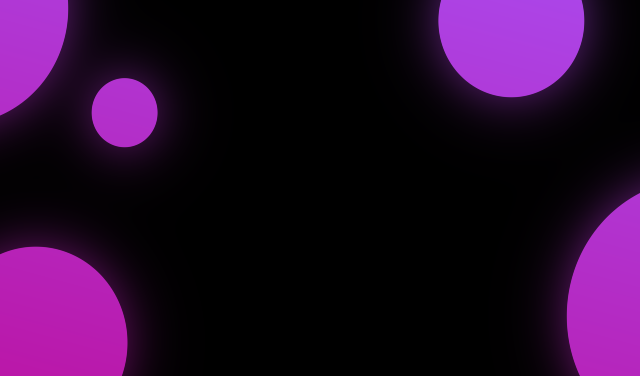
A WebGL 2 fragment shader for this background:

```glsl
#version 300 es
precision highp float;
// Five glowing orbs near the corners of a black canvas.
// Each orb is a disc distance with a soft Gaussian-like halo; one diagonal
// magenta-to-violet gradient spans the canvas and tints discs and halos.
uniform vec2 u_resolution;
out vec4 fragColor;

#define CANVAS_HEIGHT 0.5605            // in canvas widths; discs become slightly tall
#define HALO_WIDTH    0.039
#define HALO_STRENGTH 0.62
#define GRADIENT_AXIS vec2(0.28, 0.60)
#define MAGENTA       vec3(0.73, 0.09, 0.66)
#define VIOLET        vec3(0.665, 0.30, 0.95)
#define BACKDROP      vec3(0.0)

// Orb centre (xy) and radius (z), in canvas widths
const vec3 ORBS[5] = vec3[5](
    vec3(-0.0664, 0.5480, 0.1730),
    vec3( 0.1947, 0.3925, 0.0515),
    vec3( 0.7990, 0.5295, 0.1140),
    vec3( 0.0560, 0.0496, 0.1432),
    vec3( 1.0900, 0.0893, 0.2044));

// Blurred-edge falloff; small discs cast a weaker halo
float halo(float dist, float radius) {
    float curvature = radius / (radius + 0.5 * HALO_WIDTH);
    return HALO_STRENGTH * curvature / (1.0 + exp(1.7 * max(dist, 0.0) / HALO_WIDTH));
}

void main() {
    vec2 uv = gl_FragCoord.xy / u_resolution;
    vec2 p = uv * vec2(1.0, CANVAS_HEIGHT);
    float pixel = 1.0 / u_resolution.x;

    // Accumulate the discs and their halos
    float disc = 0.0;
    float unlit = 1.0;
    for (int i = 0; i < 5; i++) {
        float dist = length(p - ORBS[i].xy) - ORBS[i].z;
        disc = max(disc, 1.0 - smoothstep(-0.6 * pixel, 0.6 * pixel, dist));
        unlit *= 1.0 - halo(dist, ORBS[i].z);
    }

    // Tint by the shared gradient
    vec3 tint = mix(MAGENTA, VIOLET, dot(uv, GRADIENT_AXIS));
    float coverage = mix(1.0 - unlit, 1.0, disc);
    fragColor = vec4(mix(BACKDROP, tint, coverage), 1.0);
}
```
